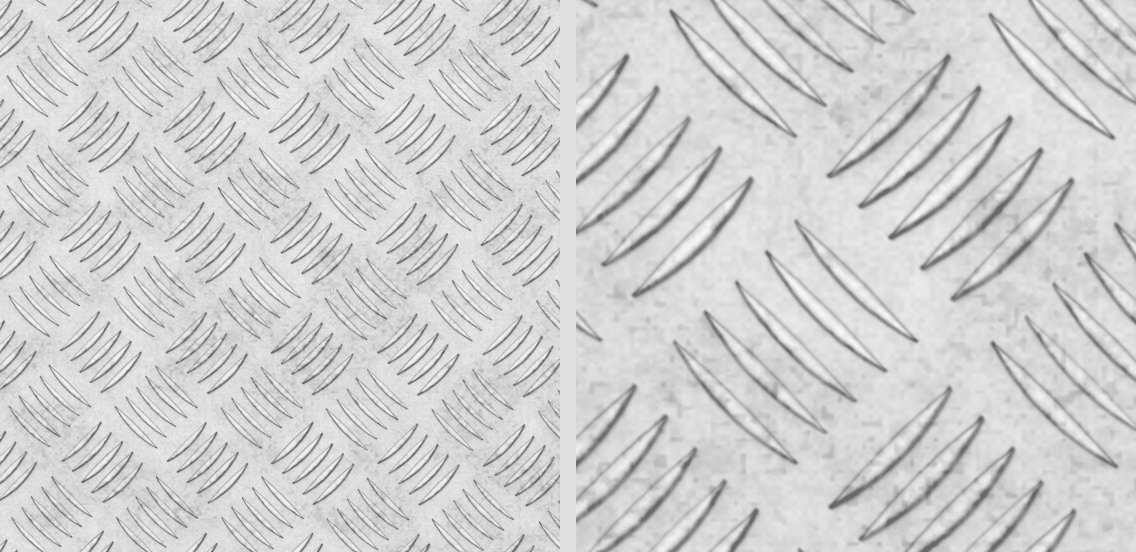
Left, the full canvas; right, a detail of the centre.
Reproduce this texture procedurally as a WebGL 1 fragment shader.

```glsl
precision highp float;
// Brushed aluminium tread plate: raised five-bar groups alternating in direction, with grey wear.

uniform vec2 u_resolution;

float hash(vec2 p) {
  return fract(sin(dot(p, vec2(127.1, 311.7))) * 43758.5453);
}

float noise(vec2 p) {
  vec2 i = floor(p), f = fract(p);
  f = f * f * (3.0 - 2.0 * f);
  return mix(mix(hash(i), hash(i + vec2(1.0, 0.0)), f.x),
             mix(hash(i + vec2(0.0, 1.0)), hash(i + vec2(1.0, 1.0)), f.x), f.y);
}

float fbm(vec2 p) {
  float sum = 0.0, gain = 0.5;
  for (int i = 0; i < 4; i++) {
    sum += gain * noise(p);
    p = mat2(1.6, 1.2, -1.2, 1.6) * p + 7.3;
    gain *= 0.5;
  }
  return sum / 0.9375;
}

// Light added by one lattice of groups; kind 0 rises to the right, kind 1 falls.
float barRelief(vec2 p, float kind, float grit) {
  vec2 pitch = vec2(0.1885, 0.1966);
  vec2 grid = p / pitch + 0.5 * kind;
  vec2 id = floor(grid + 0.5);
  vec2 local = (grid - id) * pitch;
  local += 0.002 * (vec2(hash(id + 3.1 + kind), hash(id + 8.7 + kind)) - 0.5);
  local.x *= 1.0 - 2.0 * kind;

  // Nearest of the five bars, measured along and across it
  float along = dot(local, vec2(0.7071));
  float across = dot(local, vec2(0.7071, -0.7071));
  float bar = clamp(floor(across / 0.0257 + 0.5), -2.0, 2.0);
  float vary = hash(id * 7.0 + vec2(bar, 31.0 * kind));
  along /= 0.0505 + 0.004 * vary;
  float taper = 1.0 - along * along;
  float x = across - bar * 0.0257 - 0.003 * taper + 0.002;
  x += 0.0012 * (grit - 0.5);
  float w = max(mix(0.0058, 0.0052, kind) * (0.9 + 0.2 * vary) * taper, 0.0002);
  float ends = smoothstep(0.0, 0.12, taper);

  // Lit face, faint upper rim, crisp dark lower rim and its soft shadow
  float aa = 0.6 / u_resolution.x;
  float face = smoothstep(aa, -aa, abs(x) - w);
  float crest = exp(-pow((x + 0.15 * w) / (0.5 * w), 2.0));
  float upper = exp(-pow((x + w) / 0.0011, 2.0));
  float lower = exp(-pow((x - w + 0.0007) / mix(0.0019, 0.0014, kind), 2.0));
  float shadow = exp(-max(x - w, 0.0) / 0.003) * smoothstep(-aa, aa, x - w);

  float light = face * (0.09 * crest - 0.02 - 0.09 * smoothstep(0.5, 0.8, grit));
  light -= upper * (0.10 + 0.12 * vary);
  light -= lower * mix(0.42, 0.34, kind) * (0.7 + 0.6 * grit);
  light -= shadow * mix(0.07, 0.04, kind);
  return light * ends;
}

void main() {
  vec2 p = gl_FragCoord.xy / u_resolution.x;
  float grit = fbm(p * 105.0);

  // Plate: slight sheen, pale clouds, gritty wear and fine grain
  float stain = smoothstep(0.3, 0.75, fbm(p * 17.0) + 0.06 * (p.x - p.y));
  float shade = 0.892 - 0.012 * smoothstep(0.8, 0.1, p.y);
  shade -= stain * (0.015 + 0.075 * smoothstep(0.35, 0.7, grit));
  shade -= 0.07 * smoothstep(0.65, 0.95, noise(p * 210.0 + 4.0)) * (0.3 + stain);
  shade += 0.06 * (grit - 0.5);
  shade += 0.055 * (noise(p * 330.0 + 11.0) - 0.5);

  // Two interleaved lattices on a slightly sheared grid
  vec2 r = p - vec2(0.555, 0.746);
  r += 0.009 * r.yx;
  float relief = barRelief(r, 0.0, grit) + barRelief(r, 1.0, grit);
  shade = max(shade + relief * (1.0 - 0.2 * stain), 0.41);

  vec3 metal = vec3(shade) + vec3(0.0, -0.003, 0.006);
  gl_FragColor = vec4(clamp(metal, 0.0, 1.0), 1.0);
}
```
